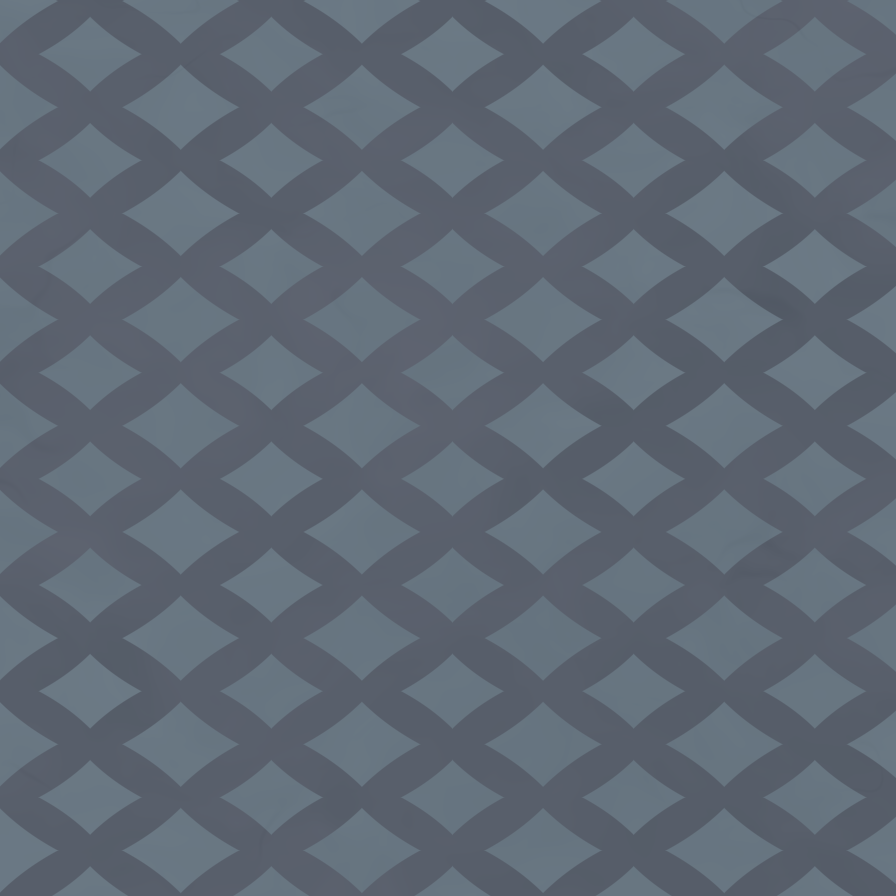
Reproduce this pattern procedurally as a WebGL 1 fragment shader.

```glsl
precision highp float;
// Slate-blue lattice of alternating large and small concave diamonds with faint smudged wear.

uniform vec2 u_resolution;

const vec2 PERIOD = vec2(0.2022, 0.1185);
const vec2 LARGE_CENTER = vec2(-0.0005, 0.0508);
const vec2 LARGE_HALF = vec2(0.0651, 0.0475);
const vec2 SMALL_HALF = vec2(0.0573, 0.0417);
const float CONCAVITY = 0.36;

const vec3 DIAMOND_COLOR = vec3(0.408, 0.463, 0.508);
const vec3 BAND_LIGHT = vec3(0.368, 0.390, 0.440);
const vec3 BAND_DARK = vec3(0.330, 0.360, 0.405);

float hash(vec2 p) {
  return fract(sin(dot(p, vec2(127.1, 311.7))) * 43758.5453);
}

float valueNoise(vec2 p) {
  vec2 cell = floor(p);
  vec2 f = fract(p);
  f = f * f * (3.0 - 2.0 * f);
  float low = mix(hash(cell), hash(cell + vec2(1.0, 0.0)), f.x);
  float high = mix(hash(cell + vec2(0.0, 1.0)), hash(cell + vec2(1.0)), f.x);
  return mix(low, high, f.y);
}

float fbm(vec2 p) {
  float sum = 0.0;
  float amplitude = 0.5;
  for (int i = 0; i < 4; i++) {
    sum += amplitude * valueNoise(p);
    p = mat2(1.6, 1.2, -1.2, 1.6) * p + 7.3;
    amplitude *= 0.5;
  }
  return sum / 0.9375;
}

// Approximate signed distance to a diamond whose sides bow inward.
float concaveDiamond(vec2 p, vec2 halfSize, float bow) {
  vec2 q = abs(p) / halfSize;
  float field = q.x + q.y + bow * q.x * q.y - 1.0;
  vec2 gradient = (1.0 + bow * q.yx) / halfSize;
  return field / length(gradient);
}

vec2 repeatAround(vec2 p, vec2 center, vec2 period) {
  return (fract((p - center) / period + 0.5) - 0.5) * period;
}

float lattice(vec2 p) {
  vec2 large = repeatAround(p, LARGE_CENTER, PERIOD);
  vec2 small = repeatAround(p, LARGE_CENTER + 0.5 * PERIOD, PERIOD);
  return min(concaveDiamond(large, LARGE_HALF, CONCAVITY),
             concaveDiamond(small, SMALL_HALF, CONCAVITY));
}

// Thin curved creases, visible only in scattered patches.
float creases(vec2 p) {
  vec2 warp = vec2(fbm(p * 5.0), fbm(p * 5.0 + 19.0));
  float ridge = abs(valueNoise(p * vec2(7.0, 11.0) + 3.0 * warp) - 0.5);
  float patches = smoothstep(0.52, 0.72, fbm(p * 6.0 + 41.0));
  return (1.0 - smoothstep(0.0, 0.05, ridge)) * patches;
}

void main() {
  vec2 p = gl_FragCoord.xy / u_resolution;
  float pixel = 1.0 / min(u_resolution.x, u_resolution.y);

  // Broad cloudy shading and finer brushed smudges
  float cloud = fbm(p * 3.0 + 5.0);
  vec2 warp = vec2(fbm(p * 4.0 + 11.0), fbm(p * 4.0 + 27.0));
  float smudge = fbm(p * vec2(6.0, 9.0) + 3.0 * warp);
  float crease = creases(p);

  // Darker patch at lower right, paler haze around the middle
  float shadow = exp(-9.0 * dot(p - vec2(0.7, 0.15), p - vec2(0.7, 0.15)));
  float haze = exp(-12.0 * dot(p - vec2(0.42, 0.58), p - vec2(0.42, 0.58)));

  float darkness = 0.42 + 1.1 * (cloud - 0.5) + 0.9 * (smudge - 0.5)
                 + 0.35 * shadow - 0.25 * haze;
  vec3 band = mix(BAND_LIGHT, BAND_DARK, clamp(darkness, 0.0, 1.0));
  band -= 0.012 * crease;

  vec3 diamond = DIAMOND_COLOR + 0.03 * (smudge - 0.5) + 0.025 * (cloud - 0.5);
  diamond -= 0.010 * crease + 0.008 * shadow;

  float coverage = 1.0 - smoothstep(-0.75 * pixel, 0.75 * pixel, lattice(p));
  gl_FragColor = vec4(mix(band, diamond, coverage), 1.0);
}
```
